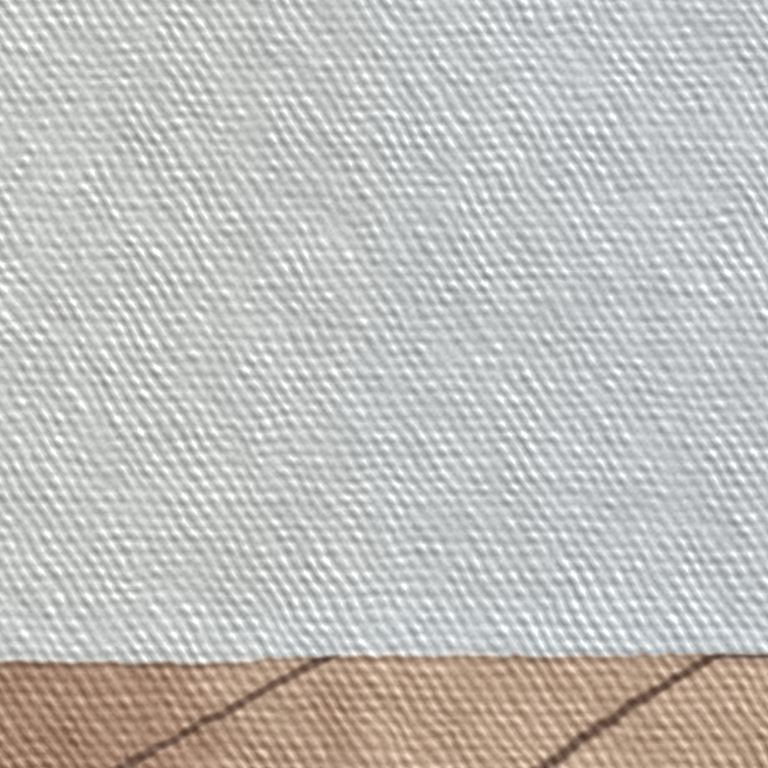
Reproduce this texture procedurally as a WebGL 2 fragment shader.

```glsl
#version 300 es
precision highp float;
// Primed canvas: a pale grey field above a brown painted band with two dark strokes.
// The weave is a sheared lattice of bumps, warped by noise and lit from the
// upper right, so that grooves slant down to the right across level rows.
uniform vec2 u_resolution;
out vec4 fragColor;

float hash(vec2 p) {
  vec3 q = fract(p.xyx * vec3(0.1031, 0.1030, 0.0973));
  q += dot(q, q.yzx + 33.33);
  return fract((q.x + q.y) * q.z);
}

float noise(vec2 p) {
  vec2 i = floor(p), f = fract(p);
  f = f * f * (3.0 - 2.0 * f);
  return mix(mix(hash(i), hash(i + vec2(1, 0)), f.x),
             mix(hash(i + vec2(0, 1)), hash(i + vec2(1, 1)), f.x), f.y);
}

float fbm(vec2 p) {
  float sum = 0.0, amp = 0.5;
  for (int i = 0; i < 4; i++) {
    sum += amp * noise(p);
    p = p * 2.03 + 17.0;
    amp *= 0.5;
  }
  return sum;
}

// Height of the cloth: one slanted bump per thread crossing
float weave(vec2 p) {
  p += 0.007 * (vec2(noise(p * 26.0), noise(p * 24.0 + 40.0)) - 0.5);
  p.y += 0.015 * p.x + 0.006 * noise(p * vec2(4.0, 7.0) + 9.0);
  vec2 cell = vec2(p.x * 52.0 + p.y * 34.0, p.y * 60.0);
  vec2 f = cos(3.14159 * (fract(cell) - 0.5));
  float bump = f.x * f.y * mix(0.5, 1.2, hash(floor(cell) + 80.0));
  // Slanted ridges swell and fade between the rows
  float ridge = f.x * 0.7 * noise(p * vec2(16.0, 12.0) + 70.0);
  return bump + ridge + 0.5 * noise(p * 120.0 + 50.0);
}

// Dark stroke with soft sides; d is the distance across it
float stroke(float d, float width) {
  return 1.0 - smoothstep(width * 0.2, width * 1.5, abs(d));
}

void main() {
  vec2 uv = gl_FragCoord.xy / u_resolution;

  // Relief lighting and thread irregularities
  vec2 toShade = vec2(-0.0024, -0.0036);
  float relief = weave(uv + toShade) - weave(uv - toShade);
  float glint = smoothstep(0.7, 1.5, relief);
  vec2 along = vec2(uv.x * 0.84 + uv.y * 0.54, uv.y * 0.84 - uv.x * 0.54);
  float diagonal = noise(along * vec2(80.0, 20.0) + 60.0) - 0.5;
  float thread = noise(uv * vec2(12.0, 110.0) + 31.0) - 0.5;
  float grain = noise(uv * 230.0) - 0.5;
  float cloth = relief * 0.105 + diagonal * 0.045 + thread * 0.025 + grain * 0.06;

  // Pale field: warmer at the left, cooler at the right and bottom
  float cloud = fbm(uv * 3.0 + 2.0) - 0.47;
  float cool = smoothstep(0.05, 0.85, uv.x + 0.3 * cloud);
  vec3 pale = mix(vec3(0.770, 0.776, 0.766), vec3(0.758, 0.774, 0.781), cool);
  pale += 0.035 * cloud + cloth + 0.07 * glint;
  pale += vec3(0.015, 0.02, 0.025) * exp(-pow((uv.y - 0.18) / 0.04, 2.0));

  // Brown band: darker and redder at the left, sandy in the middle
  float sandy = smoothstep(0.0, 0.5, uv.x + 0.5 * (fbm(uv * vec2(9.0, 14.0)) - 0.47));
  vec3 brown = mix(vec3(0.635, 0.51, 0.43), vec3(0.73, 0.625, 0.54), sandy);
  brown += 0.08 * (fbm(uv * vec2(14.0, 22.0) + 7.0) - 0.47);
  brown += cloth * vec3(0.95, 1.0, 1.0) + 0.04 * glint;

  // Two slanted strokes
  float wobble = 0.004 * (noise(uv * 45.0) - 0.5);
  float left = (uv.x - 0.157 - 1.85 * uv.y) * 0.46 + wobble;
  float right = (uv.x - 0.709 - 1.25 * uv.y - 1.8 * uv.y * uv.y) * 0.54 + wobble;
  float inkLeft = stroke(left, 0.0058) * 0.8;
  float inkRight = stroke(right, 0.0074) * 0.88;
  brown = mix(brown, vec3(0.37, 0.28, 0.23) + cloth * 0.6, max(inkLeft, inkRight));
  brown += 0.03 * exp(-pow((right - 0.018) / 0.009, 2.0));

  // Soft uneven border with a thin shadow, heavier at the far right
  float border = 0.139 + 0.008 * smoothstep(0.25, 0.45, uv.x) + 0.003 * smoothstep(0.8, 1.0, uv.x);
  border -= 0.002 * exp(-pow((uv.x - 0.2) / 0.1, 2.0));
  border += 0.004 * (noise(vec2(uv.x * 55.0, 3.0)) - 0.5);
  float above = uv.y - border;
  float shadow = exp(-pow((above + 0.004) / 0.004, 2.0));
  brown *= 1.0 - shadow * (0.16 + 0.3 * smoothstep(0.91, 0.96, uv.x));
  vec3 color = mix(brown, pale, smoothstep(-0.004, 0.004, above));
  fragColor = vec4(clamp(color, 0.0, 1.0), 1.0);
}
```
